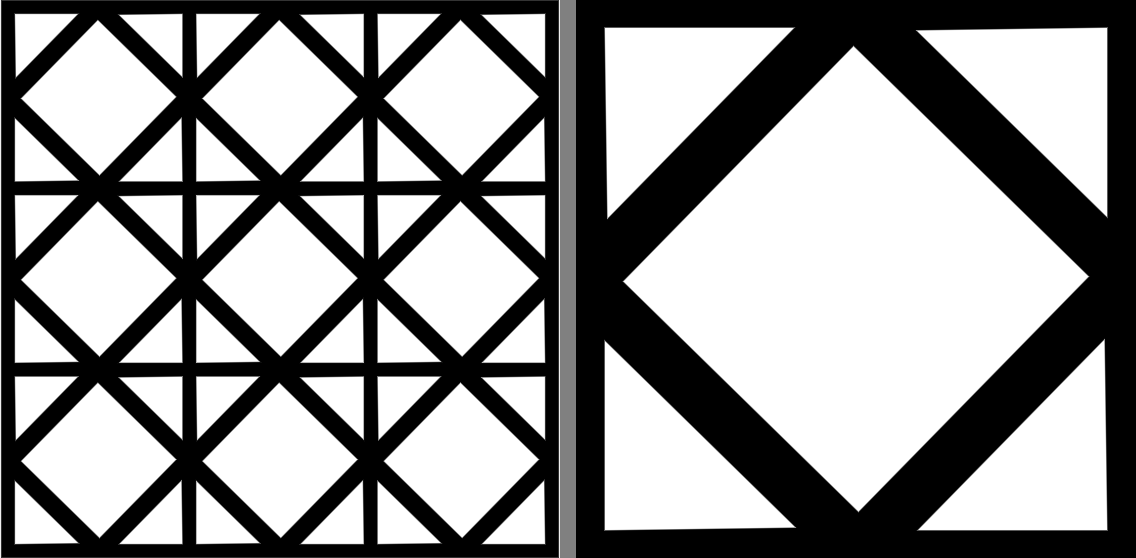
Left: the whole. Right: its middle third, enlarged.
This pattern is drawn by a Shadertoy shader. Its source:

```glsl
// Draws a black lattice of square cells, each crossed by a slightly turned diamond band, on white.

const float CELLS = 3.0;            // repeats across and down
const float PITCH = 0.3238;         // cell size, in canvas widths
// Lengths below are in cell units.
const float BAR_HALF = 0.0380;      // half width of the straight bars
const float DIAMOND_INNER = 0.4282; // centre to tip of the white diamond
const float DIAMOND_OUTER = 0.5714; // centre to tip of the band's outer side
const float DIAMOND_TILT = 0.0105;  // counterclockwise turn, in radians
const float LEG_SLANT = 0.014;      // lean of one leg of each corner triangle
const float EDGE_SOFTNESS = 0.9;    // edge half width, in pixels
const vec3 PAPER = vec3(1.0);
const vec3 INK = vec3(0.0);

const float DIAGONAL = 0.70710678;

// Distance from the centre measured along the tilted diamond's axes.
float diamondRadius(vec2 p) {
    float c = cos(DIAMOND_TILT), s = sin(DIAMOND_TILT);
    vec2 r = mat2(c, -s, s, c) * p;
    return abs(r.x) + abs(r.y);
}

// Four corner triangles arranged as a pinwheel; negative inside.
float cornerTriangles(vec2 p, float radius) {
    // Quarter-turn fold: x crosses the slanted leg, y runs along it.
    vec2 q = p.x * p.y < 0.0 ? abs(p) : abs(p.yx);
    float reach = 0.5 - BAR_HALF;
    float straightLeg = q.y - reach;
    float slantedLeg = q.x - reach + LEG_SLANT * (reach - q.y);
    float longSide = (DIAMOND_OUTER - radius) * DIAGONAL;
    return max(max(straightLeg, slantedLeg), longSide);
}

// All openings of one cell; negative inside.
float cellOpenings(vec2 p) {
    float radius = diamondRadius(p);
    float diamond = (radius - DIAMOND_INNER) * DIAGONAL;
    return min(diamond, cornerTriangles(p, radius));
}

void mainImage(out vec4 fragColor, in vec2 fragCoord) {
    float pixel = 1.0 / (iResolution.x * PITCH);
    vec2 p = (fragCoord - 0.5 * iResolution.xy) * pixel;

    // Repeat the cell, clamped so that the border stays solid.
    vec2 grid = p + 0.5 * CELLS;
    vec2 id = clamp(floor(grid), 0.0, CELLS - 1.0);
    float openings = cellOpenings(grid - id - 0.5);

    // Paper also shows outside the outer frame.
    float frame = max(abs(p.x), abs(p.y)) - (0.5 * CELLS + BAR_HALF);
    float paperDistance = min(openings, -frame);

    float edge = EDGE_SOFTNESS * pixel;
    float ink = smoothstep(-edge, edge, paperDistance);
    fragColor = vec4(mix(PAPER, INK, ink), 1.0);
}
```
